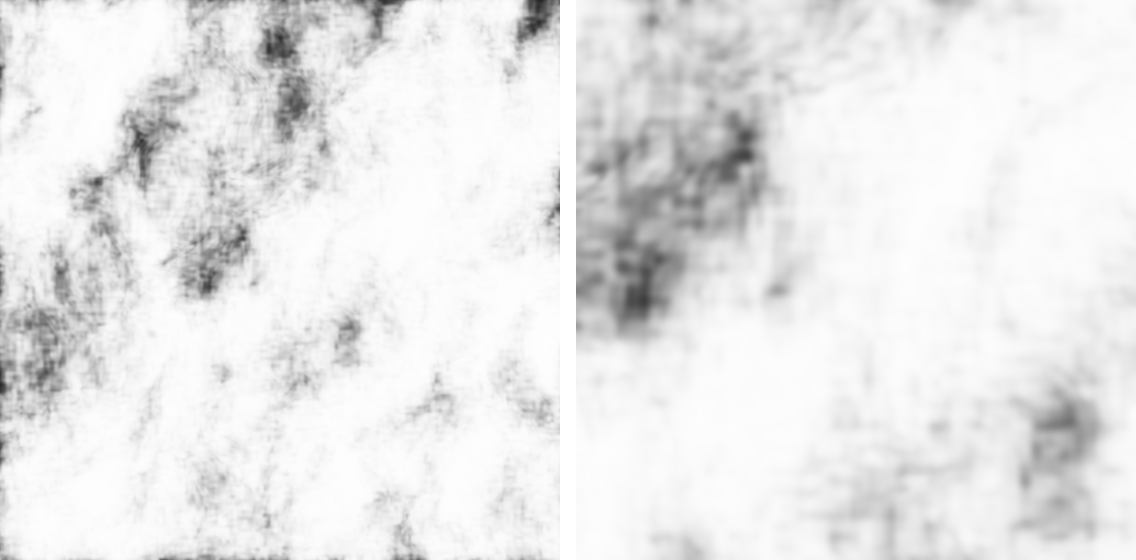
Left, the full canvas; right, a detail of the centre.
Write a Shadertoy shader that draws this texture.

```glsl
// Sooty grey smoke on white: diagonal cloud octaves, vertical streaks and fine
// woven threads are summed to a unit-variance field, then turned into ink by
// an exponential curve that saturates in the densest patches.

const float NOISE_DEVIATION = 0.2145; // of smooth value noise on uniform cells
const vec3 PAPER = vec3(0.995);
const vec3 SOOT = vec3(0.0);

float hash(vec2 cell) {
    return fract(sin(dot(cell, vec2(127.1, 311.7))) * 43758.5453);
}

// Smooth value noise, scaled to zero mean and unit deviation.
float unitNoise(vec2 p) {
    vec2 cell = floor(p);
    vec2 f = fract(p);
    vec2 s = f * f * (3.0 - 2.0 * f);
    float low = mix(hash(cell), hash(cell + vec2(1.0, 0.0)), s.x);
    float high = mix(hash(cell + vec2(0.0, 1.0)), hash(cell + vec2(1.0, 1.0)), s.x);
    return (mix(low, high, s.y) - 0.5) / NOISE_DEVIATION;
}

// Coordinates along and across a direction given by its angle.
vec2 alongAcross(vec2 p, float angle) {
    vec2 dir = vec2(cos(angle), sin(angle));
    return vec2(dot(p, dir), dot(p, vec2(-dir.y, dir.x)));
}

// Bends the plane a little so that the patches have ragged outlines.
vec2 warp(vec2 p, float frequency, float amount) {
    vec2 q = p * frequency;
    return p + amount * vec2(unitNoise(q + 17.3), unitNoise(q + 61.9));
}

// Cloud octaves: large ones lean to the upper right, small ones stand upright.
// Returns the sum and its energy (the summed squared weights).
vec2 smoke(vec2 p, float frequency, float gain) {
    vec2 total = vec2(0.0);
    float weight = 1.0;
    for (int i = 0; i < 5; i++) {
        float octave = float(i);
        vec2 q = alongAcross(p, 0.95 + 0.15 * octave);
        q *= frequency * vec2(0.5 + 0.1 * octave, 1.0);
        total += vec2(weight * unitNoise(q + 23.7 * octave + 5.0), weight * weight);
        weight *= gain;
        frequency *= 2.0;
    }
    return total;
}

// Fine crossing threads, aligned with the canvas.
float threads(vec2 p, float fine, float coarse) {
    float level = unitNoise(p * vec2(coarse, fine) + 41.0);
    float upright = unitNoise(p * vec2(fine, coarse) + 83.0);
    return (level + upright) * 0.7071;
}

// Saturating exponential response of ink to the field.
float inkDensity(float field, float base, float steepness, float saturation) {
    float ink = base * exp(steepness * field);
    return ink / (1.0 + saturation * ink);
}

void mainImage(out vec4 fragColor, in vec2 fragCoord) {
    vec2 uv = fragCoord / iResolution.xy;
    vec2 bent = warp(warp(uv, 7.0, 0.012), 24.0, 0.004);

    // Sum the layers and normalise by their energy.
    float streakWeight = 0.35;
    float threadWeight = 0.28;
    vec2 cloud = smoke(bent, 9.0, 0.64);
    float field = cloud.x
        + streakWeight * unitNoise(bent * vec2(26.0, 6.0) + 9.0)
        + threadWeight * threads(uv, 150.0, 55.0);
    field /= sqrt(cloud.y + streakWeight * streakWeight + threadWeight * threadWeight);

    // Soot gathers in a thin rim at the border.
    vec2 inset = min(uv, 1.0 - uv);
    field += 1.1 * exp(-min(inset.x, inset.y) / 0.010);

    float density = inkDensity(field, 0.044, 1.42, 1.05);
    fragColor = vec4(mix(PAPER, SOOT, density), 1.0);
}
```
